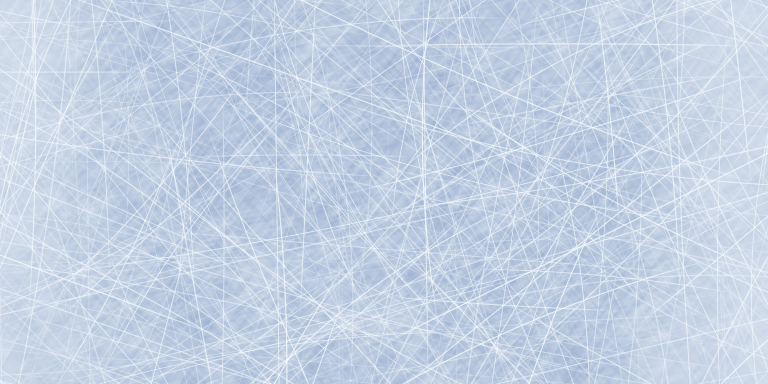
Reproduce this texture procedurally as a WebGL 1 fragment shader.

```glsl
precision highp float;
uniform vec2 u_resolution;

float hash(vec2 p) {
  return fract(sin(dot(p, vec2(127.1, 311.7))) * 43758.5453);
}

float noise(vec2 p) {
  vec2 cell = floor(p), f = fract(p);
  f = f * f * (3.0 - 2.0 * f);
  return mix(mix(hash(cell), hash(cell + vec2(1.0, 0.0)), f.x),
             mix(hash(cell + vec2(0.0, 1.0)), hash(cell + 1.0), f.x), f.y);
}

vec2 rotate(vec2 p, float angle) {
  float c = cos(angle), s = sin(angle);
  return vec2(c * p.x + s * p.y, c * p.y - s * p.x);
}

float clouds(vec2 p) {
  float sum = 0.0, weight = 0.5;
  for (int i = 0; i < 4; i++) {
    sum += weight * noise(p);
    p = rotate(p, 0.7) * 2.1 + 17.3;
    weight *= 0.5;
  }
  return sum;
}

// Fine brushed grain running along one direction
float streaks(vec2 p, float angle, vec2 scale) {
  return noise(rotate(p, angle) * scale + 40.0) - 0.5;
}

// Coverage of one long, slightly bowed skate scratch
float scratch(vec2 p, float id, float pixel) {
  vec2 center = vec2(hash(vec2(id, 1.0)) * 2.3 - 0.15, hash(vec2(id, 2.0)) * 1.3 - 0.15);
  vec2 q = rotate(p - center, 3.14159 * hash(vec2(id, 3.0)));
  float bow = hash(vec2(id, 4.0)) - 0.5;
  float dist = abs(q.y - bow * abs(bow) * q.x * q.x);
  float reach = mix(0.3, 1.0, hash(vec2(id, 5.0)));
  float halfWidth = mix(0.0008, 0.0016, hash(vec2(id, 6.0)));
  float strength = mix(0.14, 0.85, pow(hash(vec2(id, 7.0)), 1.6));
  float line = clamp((halfWidth - dist) / pixel + 0.5, 0.0, 1.0);
  return strength * line * (1.0 - smoothstep(reach * 0.6, reach, abs(q.x)));
}

void main() {
  vec2 p = gl_FragCoord.xy / u_resolution.y;
  float aspect = u_resolution.x / u_resolution.y;
  float pixel = 1.0 / u_resolution.y;

  // Mottled ice with brushed grain
  float tone = 0.24 + 0.28 * (clouds(p * 6.0) - 0.47);
  tone += 0.18 * streaks(p, 0.65, vec2(18.0, 75.0));
  tone += 0.20 * streaks(p, 0.95, vec2(14.0, 130.0));
  tone += 0.18 * streaks(p, 2.3, vec2(16.0, 140.0));
  tone += 0.16 * streaks(p, 0.2, vec2(18.0, 150.0));

  // Frost gathering toward the sides
  float side = abs(p.x / aspect - 0.5) * 2.0;
  float frost = smoothstep(0.5, 1.1, side + 0.35 * (clouds(p * 2.2 + 9.0) - 0.47));
  frost += 0.08 * smoothstep(0.3, 0.0, min(p.y, 1.0 - p.y));
  tone = mix(tone, 0.78, 0.55 * min(frost, 1.0));

  // Web of scratches
  for (int i = 0; i < 520; i++) {
    tone = mix(tone, 1.0, scratch(p, float(i) + 1.0, pixel));
  }

  vec3 deepIce = vec3(0.63, 0.707, 0.826);
  vec3 whiteIce = vec3(0.96, 0.98, 0.99);
  gl_FragColor = vec4(mix(deepIce, whiteIce, clamp(tone, 0.0, 1.0)), 1.0);
}
```
